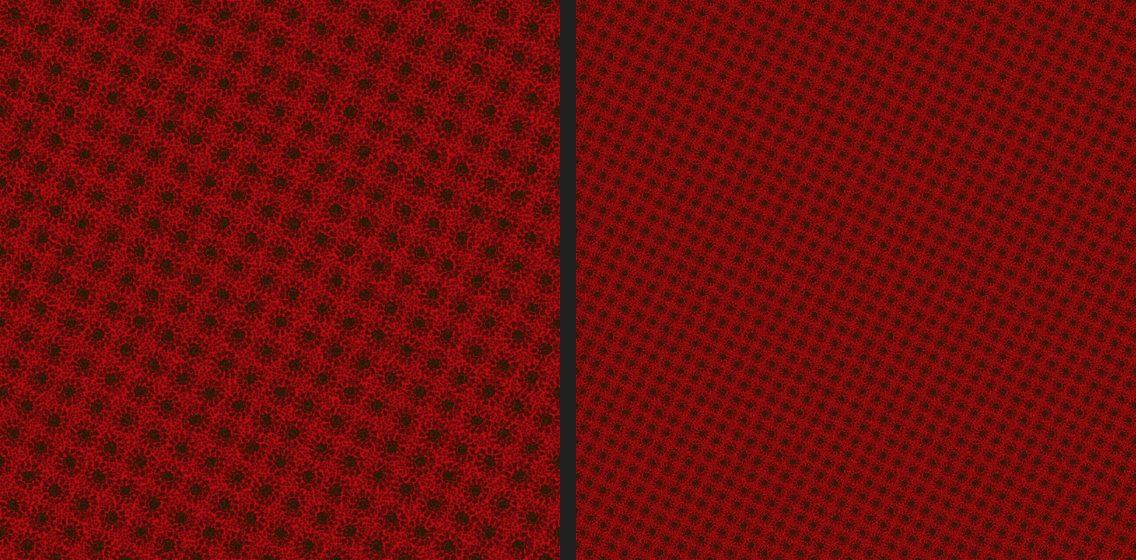
Left: one tile. Right: repeated 2 by 2.
Reproduce this pattern procedurally as a three.js fragment shader.

```glsl
varying vec2 vUv;

const float TAU = 6.2831853;
const float GRID = 40.0;      // lattice units across the canvas
const float GRAIN = 200.0;    // grain cells across the canvas
const float PETALS = 11.0;

vec2 hash2(vec2 p) {
  vec3 q = fract(vec3(p.xyx) * vec3(0.1031, 0.1030, 0.0973));
  q += dot(q, q.yzx + 33.33);
  return fract((q.xx + q.yz) * q.zy);
}

vec2 wrapCell(vec2 cell, float period) {
  return floor(mod(cell + 0.5, period));
}

mat2 rotation(float angle) {
  float c = cos(angle), s = sin(angle);
  return mat2(c, s, -s, c);
}

float fill(float d, float softness) {
  return 1.0 - smoothstep(-softness, softness, d);
}

// Wrapping cellular noise: distance to the nearest scattered point
float cellular(vec2 p, float period) {
  vec2 cell = floor(p);
  float nearest = 2.0;
  for (int y = -1; y <= 1; y++) {
    for (int x = -1; x <= 1; x++) {
      vec2 neighbour = cell + vec2(float(x), float(y));
      vec2 point = neighbour + hash2(wrapCell(neighbour, period));
      nearest = min(nearest, length(p - point));
    }
  }
  return nearest;
}

// Ring of teardrops that grow along the turn
float petalRing(vec2 p, float softness) {
  float turn = fract(atan(p.y, p.x) / TAU) * PETALS;
  float growth = floor(turn) / (PETALS - 1.0);
  float angle = (fract(turn) - 0.5) * TAU / PETALS;
  vec2 q = length(p) * vec2(cos(angle), sin(angle));
  q.x -= mix(0.75, 0.83, growth);
  q.y += 0.25 * q.x;
  float halfWidth = mix(0.13, 0.18, growth) * (1.0 + 1.2 * q.x);
  float d = length(q / vec2(0.21, halfWidth)) - 1.0;
  return fill(d * 0.16, softness);
}

// Comma-shaped heart with a spiral groove and a feathered rim
float spiralHeart(vec2 p, float softness) {
  float r = length(p);
  float angle = atan(p.y, p.x);
  float turn = fract(angle / TAU);
  float rim = mix(0.38, 0.62, turn * smoothstep(1.0, 0.9, turn));
  rim += 0.05 * sin(angle * 9.0 + r * 8.0);
  float groove = abs(r - 0.10 - 0.42 * turn) - 0.045 * turn;
  float cut = fill(groove, softness) * smoothstep(0.1, 0.35, turn);
  return fill(r - rim, softness) * (1.0 - 0.75 * cut);
}

void main() {
  float speck = cellular(vUv * GRAIN, GRAIN);
  float grain = smoothstep(0.05, 0.85, speck);

  // Slanted square lattice with basis (2, -1) and (1, 2)
  vec2 p = vUv * GRID - vec2(1.0, -1.0);
  vec2 id = floor(vec2(2.0 * p.x - p.y, p.x + 2.0 * p.y) / 5.0 + 0.5);
  vec2 centre = vec2(2.0 * id.x + id.y, 2.0 * id.y - id.x);
  vec2 seed = wrapCell(centre, GRID);

  // Each flower is slightly shifted, turned and resized
  vec2 jitter = hash2(seed + 17.0) - 0.5;
  vec2 variation = hash2(seed + 71.0) - 0.5;
  vec2 local = rotation(variation.x * 3.6) * (p - centre - jitter * 0.14);
  local *= 1.0 + 0.1 * variation.y;
  local *= 1.0 + 0.08 * (grain - 0.5);

  float petals = petalRing(local, 0.05);
  float heart = spiralHeart(local, 0.05);

  // Woven grain shades every layer
  vec3 ground = mix(vec3(0.36, 0.05, 0.04), vec3(0.74, 0.04, 0.07), grain);
  vec3 petal = mix(vec3(0.21, 0.06, 0.02), vec3(0.40, 0.05, 0.04), grain);
  vec3 olive = mix(vec3(0.14, 0.085, 0.02), vec3(0.29, 0.09, 0.03), grain);
  vec3 colour = mix(ground, petal, petals * 0.92);
  colour = mix(colour, olive, heart);
  gl_FragColor = vec4(colour, 1.0);
}
```
